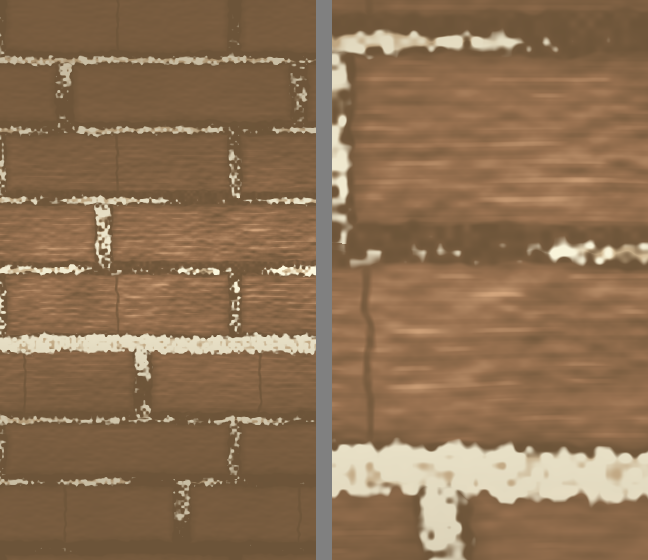
Left, the full canvas; right, a detail of the centre.
This texture is drawn by a Shadertoy shader. Its source:

```glsl
// An old brick wall in sepia light: courses of raked bricks with crumbling pale mortar.
// Courses and joints come from rounding and fract; hashed value noise roughens the edges,
// embosses the clay and breaks the mortar into grains. A soft band of light crosses the middle.

#define COURSE 0.125        // height of a course, in canvas heights
#define FIRST_BED 0.104     // first bed joint, measured from the top
#define BRICK_LENGTH 0.42   // distance between wide upright joints
#define BED_HALF 0.0125     // half height of a bed joint
#define HEAD_HALF 0.015     // half width of an upright joint
#define LIGHT_Y 0.50        // middle of the lit band, from the top
#define LIGHT_SPREAD 0.185  // falloff of the lit band
#define BRIGHT_BED 4.0      // bed joint with the thickest mortar
#define RAKE_LINES 92.0     // raked grooves per canvas height
#define GRAIN 190.0         // mortar grains per canvas height

const vec3 SHADOW = vec3(0.41, 0.32, 0.215);
const vec3 CLAY   = vec3(0.60, 0.445, 0.315);
const vec3 GLOW   = vec3(0.83, 0.65, 0.49);
const vec3 SAND   = vec3(0.82, 0.72, 0.57);
const vec3 CREAM  = vec3(0.98, 0.96, 0.86);

float hash(vec2 p) {
    vec3 q = fract(vec3(p.xyx) * 0.1031);
    q += dot(q, q.yzx + 33.33);
    return fract((q.x + q.y) * q.z);
}

float noise(vec2 p) {
    vec2 i = floor(p), f = fract(p);
    f = f * f * (3.0 - 2.0 * f);
    return mix(mix(hash(i), hash(i + vec2(1, 0)), f.x),
               mix(hash(i + vec2(0, 1)), hash(i + vec2(1, 1)), f.x), f.y);
}

float fbm(vec2 p) {
    float sum = 0.0, weight = 0.5;
    for (int i = 0; i < 4; i++) {
        sum += weight * noise(p);
        p = p * 2.03 + 17.7;
        weight *= 0.5;
    }
    return sum;
}

// Uneven clay surface: lumps stretched along the course
float clayHeight(vec2 p) {
    return fbm(p * vec2(34.0, 60.0)) + 0.5 * noise(p * vec2(75.0, 210.0));
}

void mainImage(out vec4 fragColor, in vec2 fragCoord) {
    vec2 p = vec2(fragCoord.x, iResolution.y - fragCoord.y) / iResolution.y;

    // Ragged edges, and a slight sag in the lower courses
    vec2 w = p;
    w += 0.010 * (vec2(fbm(p * 24.0), fbm(p * 24.0 + 50.0)) - 0.47);
    w += 0.004 * (vec2(noise(p * 110.0), noise(p * 110.0 + 80.0)) - 0.5);
    w.y -= 0.019 * exp(-pow((p.y - 0.72) / 0.1, 2.0));

    // Bed joints: signed height below the nearest one
    float v = (w.y - FIRST_BED) / COURSE;
    float bed = floor(v + 0.5), row = floor(v) + 1.0;
    float below = (v - bed) * COURSE;
    float bedGap = abs(below) - BED_HALF;

    // Upright joints: odd rows step sideways, some bricks are split in half
    float odd = mod(row, 2.0);
    float u = (w.x - odd * (0.115 + 0.035 * (row - 1.0))) / BRICK_LENGTH;
    float headGap = abs(fract(u + 0.5) - 0.5) * BRICK_LENGTH - HEAD_HALF * (0.8 + 0.3 * odd);
    float split = step(fract(row * 0.618), 0.5);
    float crackGap = abs(fract(u) - 0.5) * BRICK_LENGTH - 0.0015;
    float edge = min(bedGap, headGap);

    // Band of light, stronger toward the right
    float light = exp(-pow((p.y - LIGHT_Y) / LIGHT_SPREAD, 2.0));
    light *= 0.82 + 0.4 * smoothstep(0.1, 0.5, p.x) * smoothstep(0.6, 0.42, p.y);

    // Clay: tone per brick, embossed relief and broken raked lines
    float brickTone = hash(vec2(floor(u * (1.0 + split)), row) + 9.0) - 0.5;
    float relief = clayHeight(p + vec2(0.001, 0.003)) - clayHeight(p - vec2(0.001, 0.003));
    float wave = sin(6.2832 * (p.y * RAKE_LINES + 0.8 * noise(p * vec2(9.0, 14.0))));
    float dashes = smoothstep(0.42, 0.8, noise(p * vec2(38.0, RAKE_LINES)));
    float rake = smoothstep(0.4, 1.0, wave) * dashes - 0.3 * smoothstep(0.3, 1.0, -wave);
    float stain = fbm(p * 13.0 + 31.0) - 0.47;
    float tone = 0.15 + 0.06 * stain + 0.05 * relief;
    tone += light * (0.37 + 0.12 * brickTone + 0.45 * stain + 0.42 * relief + 0.26 * rake);
    tone *= mix(0.62, 1.0, smoothstep(0.0, 0.013, edge));

    // Recessed joints and cracks sink into shadow
    float grain = noise(p * GRAIN) * 0.7 + noise(p * GRAIN * 0.47 + 40.0) * 0.3;
    float recess = 1.0 - smoothstep(-0.002, 0.002, edge);
    float crack = split * (1.0 - smoothstep(-0.001, 0.0025, crackGap));
    tone = mix(tone, 0.04 + 0.28 * light * grain * grain, max(recess, 0.8 * crack));

    // Pale mortar: lit on the lower lip of each bed, sparse in upright joints
    float thick = exp(-2.0 * (bed - BRIGHT_BED) * (bed - BRIGHT_BED));
    float patches = smoothstep(0.15, 0.65, noise(vec2(p.x * 11.0, bed * 7.3 + 2.0)));
    float coat = max(1.0 - abs(below - 0.004) / mix(0.0105, 0.019, thick), 0.0);
    float bedMortar = coat * mix(0.85 * patches + 0.1, 1.4, thick);
    float headMortar = smoothstep(0.003, -0.008, headGap) * (0.12 + 0.6 * noise(p * 23.0 + 5.0));
    float reach = smoothstep(0.0, 0.12, p.y) * smoothstep(1.04, 0.82, p.y);
    float mortar = max(bedMortar, headMortar) * reach;
    float speck = smoothstep(0.5, 0.74, mortar * 0.75 + grain * 0.65 - 0.07);
    speck *= smoothstep(0.0, 0.12, mortar) * mix(0.65, 1.0, light);

    // Sepia ramp from shadow through clay to glow, then mortar grains
    vec3 color = mix(SHADOW, CLAY, clamp(tone * 2.0, 0.0, 1.0));
    color = mix(color, GLOW, clamp(tone * 2.0 - 1.0, 0.0, 1.0));
    vec3 mortarColor = mix(SAND, CREAM, smoothstep(0.3, 0.65, grain + 0.2 * thick));
    fragColor = vec4(mix(color, mortarColor, speck), 1.0);
}
```
